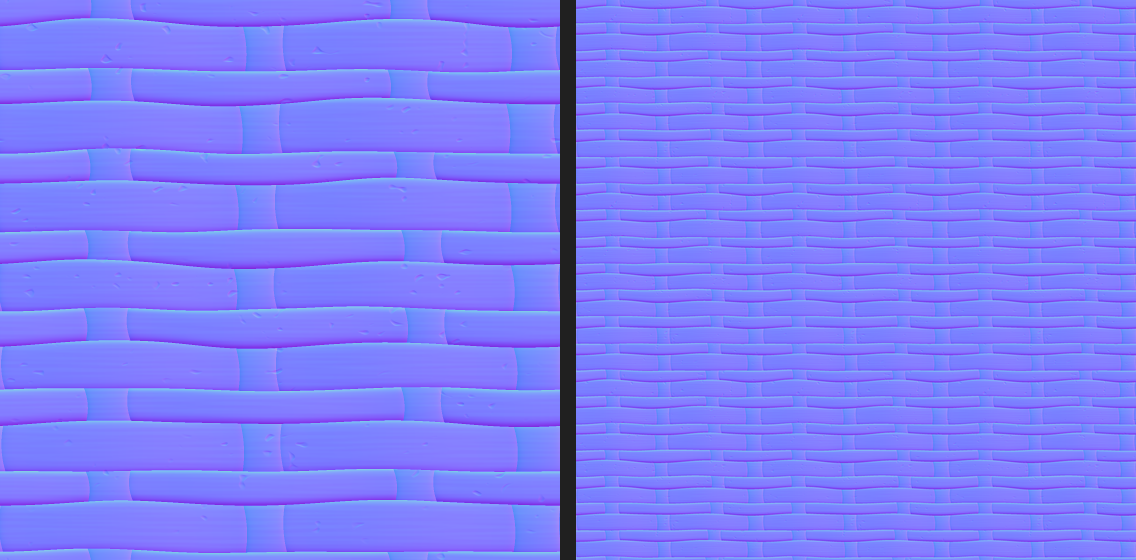
Left, the tile; right, the same tile 3 across and 3 down.
Give the GLSL for this texture map, as a Shadertoy shader.

```glsl
// Tangent-space normal map of a wicker weave: wide and thin strands crossed by upright stakes.
const float TAU = 6.2831853;
const float ROWS = 7.0;

vec2 gradientAt(vec2 cell, vec2 period) {
    cell = mod(cell, period);
    float h = fract(sin(dot(cell, vec2(127.1, 311.7))) * 4375.85);
    return vec2(cos(TAU * h), sin(TAU * h));
}

// Gradient noise that wraps after a whole number of cells
float noise(vec2 p, vec2 period) {
    vec2 i = floor(p), f = p - i;
    vec2 u = f * f * f * (f * (f * 6.0 - 15.0) + 10.0);
    vec2 e = vec2(1.0, 0.0);
    float a = dot(gradientAt(i, period), f);
    float b = dot(gradientAt(i + e.xy, period), f - e.xy);
    float c = dot(gradientAt(i + e.yx, period), f - e.yx);
    float d = dot(gradientAt(i + e.xx, period), f - e.xx);
    return mix(mix(a, b, u.x), mix(c, d, u.x), u.y);
}

// Bottom (side 0) or top (side 1) border of a wide strand, in row units
float border(float row, float x, float side) {
    float bulge = mix(0.012, 0.035, side) * cos(2.0 * TAU * (x - 0.2));
    float wobble = 0.07 * noise(vec2(x * 4.0, row * 2.0 + side + 0.5), vec2(4.0, 2.0 * ROWS));
    return row + mix(0.12, 0.71, side) + bulge + wobble;
}

// Fine lengthwise fibres and a few small dents
float wear(vec2 uv) {
    float fibre = noise(uv * vec2(7.0, 150.0), vec2(7.0, 150.0));
    float dent = smoothstep(0.3, 0.55, noise(uv * vec2(45.0, 70.0), vec2(45.0, 70.0)));
    float patches = smoothstep(0.12, 0.3, noise(uv * 13.0, vec2(13.0)));
    return 0.00016 * fibre - 0.0008 * dent * patches;
}

// Signed position across a stake: -1 at its left side, 1 at its right side
float acrossStake(float x, float s, float row, float centre, float halfWidth, float sway, float phase) {
    centre += sway * cos(TAU * (row / ROWS - phase));
    float d = fract(x - centre + 0.5) - 0.5;
    return (d + 0.002 * s) / (halfWidth * (0.93 + 0.12 * s * s));
}

vec3 weaveNormal(vec2 uv) {
    float v = uv.y * ROWS;
    float row = floor(v + 0.085);
    float low = border(row, uv.x, 0.0);
    float high = border(row, uv.x, 1.0);
    bool wide = v > low && v < high;

    // Strand that covers this point
    if (v >= high) {
        row += 1.0;
        low = high;
        high = border(row, uv.x, 0.0);
    } else if (v <= low) {
        high = low;
        low = border(row - 1.0, uv.x, 1.0);
    }
    float s = 2.0 * (v - low) / (high - low) - 1.0;
    float a = abs(s);

    // Rounded profile, steeper where the strand bends over a hidden stake
    float swell = 0.5 + 0.5 * cos(2.0 * TAU * (uv.x - 0.2));
    vec2 slope;
    if (wide) {
        slope.y = s > 0.0 ? 0.1 * a * a + (0.15 + 0.55 * swell) * pow(a, 11.0)
                          : -0.12 * a * a - 0.38 * pow(a, 9.0);
    } else {
        slope.y = s > 0.0 ? 0.18 * a * a + 0.68 * pow(a, 8.0)
                          : -0.22 * a * a - (0.75 - 0.25 * swell) * pow(a, 5.0);
    }
    slope.x = (wide ? 0.05 : -0.04) * sin(2.0 * TAU * (uv.x - 0.2));

    // Nearest stake crossing in front of this strand
    float q, other;
    if (wide) {
        q = acrossStake(uv.x, s, row, 0.465, 0.035, 0.009, 0.95);
        other = acrossStake(uv.x, s, row, 0.957, 0.042, 0.007, 0.2);
    } else {
        q = acrossStake(uv.x, s, row, 0.195, 0.038, 0.004, 0.9);
        other = acrossStake(uv.x, s, row, 0.745, 0.035, 0.016, 0.43);
    }
    if (abs(other) < abs(q)) q = other;

    float side = abs(q);
    if (side < 1.0) {
        slope.x = -0.05 + 0.13 * q + 0.22 * sign(q) * pow(side, 8.0);
        slope.y = 0.05 + 0.1 * s + 0.25 * s * pow(a, 9.0);
    } else {
        slope.x -= 0.2 * sign(q) * exp(-7.0 * (side - 1.0));
        slope.y -= 0.06 * exp(-2.5 * (side - 1.0)) * a;
    }

    // Surface wear
    float e = 0.001;
    float h = wear(uv);
    slope -= vec2(wear(uv + vec2(e, 0.0)) - h, wear(uv + vec2(0.0, e)) - h) / e;
    return normalize(vec3(slope, 1.0));
}

void mainImage(out vec4 fragColor, in vec2 fragCoord) {
    // Average a 3 by 3 grid of samples to smooth the borders
    vec3 sum = vec3(0.0);
    for (int k = 0; k < 9; k++) {
        vec2 offset = (vec2(k % 3, k / 3) - 1.0) / 3.0;
        sum += weaveNormal((fragCoord + offset) / iResolution.xy);
    }
    fragColor = vec4(0.5 + 0.5 * normalize(sum), 1.0);
}
```
